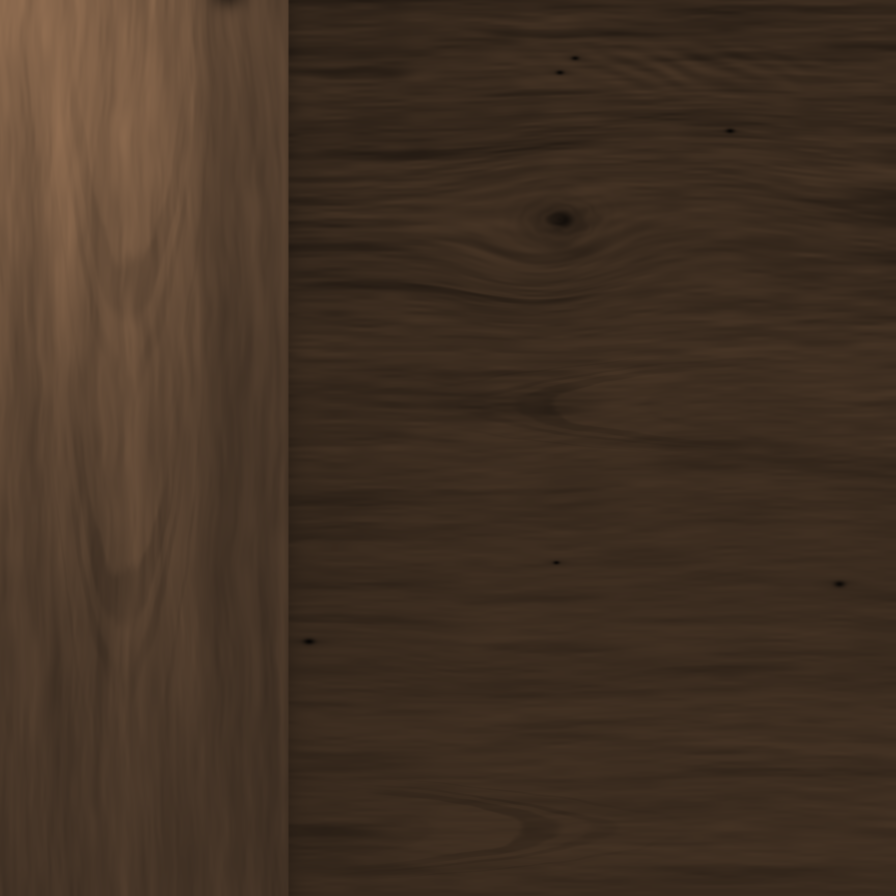
Write a Shadertoy shader that draws this texture.

```glsl
const float SEAM = 0.322;
const vec3 DARK_TINT = vec3(1.0, 0.745, 0.53);
const vec3 LIGHT_TINT = vec3(1.0, 0.757, 0.56);
const float BOARD_LEVEL = 0.224;
const float BOARD_GRAIN = 1.8;
const float POST_LOW = 0.287;
const float POST_HIGH = 0.425;
const float POST_GRAIN = 1.7;
const vec2 KNOT = vec2(0.625, 0.755);
const vec2 POST_KNOT = vec2(0.255, 1.005);
const int PIT_COUNT = 6;
// Small pits: centre and radius
const vec3 PITS[PIT_COUNT] = vec3[](
    vec3(0.621, 0.372, 0.0025), vec3(0.937, 0.348, 0.0042),
    vec3(0.345, 0.284, 0.0042), vec3(0.815, 0.854, 0.0034),
    vec3(0.642, 0.935, 0.0030), vec3(0.625, 0.919, 0.0030));

float hash(vec2 p) {
    return fract(sin(dot(p, vec2(127.1, 311.7))) * 43758.5453);
}

float noise(vec2 p) {
    vec2 i = floor(p), f = fract(p);
    f = f * f * (3.0 - 2.0 * f);
    return mix(mix(hash(i), hash(i + vec2(1, 0)), f.x),
               mix(hash(i + vec2(0, 1)), hash(i + vec2(1, 1)), f.x), f.y);
}

float fbm(vec2 p) {
    float sum = 0.0, weight = 0.5;
    for (int i = 0; i < 4; i++) {
        sum += weight * noise(p);
        p = p * 2.03 + 17.3;
        weight *= 0.5;
    }
    return sum;
}

// Soft elliptical falloff
float spot(vec2 p, vec2 centre, vec2 radius) {
    vec2 d = (p - centre) / radius;
    return exp(-dot(d, d));
}

// Curved growth lines: p.x runs along the axis, p.y across it
float arches(vec2 p, float curve, float count) {
    float level = p.x - curve * p.y * p.y + 0.06 * fbm(p * vec2(14.0, 40.0));
    return smoothstep(0.35, 0.85, noise(vec2(level * count, 3.7))) - 0.35;
}

float boardShade(vec2 p) {
    // Grain spreads around the knot and rises beyond it
    vec2 d = p - KNOT;
    float v = p.y - 0.6 * d.y * spot(p, KNOT, vec2(0.10, 0.065));
    v -= 0.022 * spot(p, vec2(0.80, 0.78), vec2(0.13, 0.10));
    v += 0.016 * spot(p, vec2(0.59, 0.69), vec2(0.09, 0.06));
    v += 0.018 * (fbm(p * vec2(3.5, 7.0)) - 0.5);

    float bands = fbm(vec2(p.x * 1.7, v * 20.0)) - 0.47;
    float fibre = noise(vec2(p.x * 11.0, v * 140.0)) - 0.5;
    float fine = noise(vec2(p.x * 32.0, v * 270.0)) - 0.5;
    float streak = smoothstep(0.62, 0.95, noise(vec2(p.x * 5.0, v * 75.0)));
    float busy = BOARD_GRAIN * mix(0.55, 1.0, smoothstep(0.35, 0.75, p.y));

    float shade = BOARD_LEVEL + 0.012 * smoothstep(0.33, 0.65, p.x);
    shade -= 0.014 * smoothstep(0.7, 1.0, p.y);
    shade += 0.062 * bands + busy * (0.024 * fibre + 0.022 * fine - 0.024 * streak);

    // Pointed figures in the middle, at the foot and near the top
    shade -= 0.05 * arches(p - vec2(0.58, 0.548), 110.0, 42.0)
           * spot(p, vec2(0.68, 0.548), vec2(0.13, 0.036));
    shade -= 0.05 * arches(vec2(0.62 - p.x, p.y - 0.075), 110.0, 42.0)
           * spot(p, vec2(0.53, 0.075), vec2(0.14, 0.038));
    shade -= 0.055 * spot(p, vec2(0.375, 0.073), vec2(0.06, 0.008));
    float ripple = sin(300.0 * (p.y + 0.45 * p.x) + 3.0 * noise(p * 22.0));
    shade += 0.026 * ripple * spot(p, vec2(0.76, 0.925), vec2(0.12, 0.022));

    // Main knot with rings and a dark heart
    float radius = length(d * vec2(0.75, 1.2)) + 0.008 * noise(p * 90.0);
    shade += 0.014 * sin(radius * 480.0) * exp(-radius * radius / 0.0015);
    shade -= 0.055 * spot(p, KNOT, vec2(0.036, 0.020));
    shade -= 0.12 * spot(p, KNOT + vec2(0.002, 0.0), vec2(0.014, 0.009));
    shade -= 0.035 * spot(p, KNOT - vec2(-0.006, 0.033), vec2(0.024, 0.008));

    for (int i = 0; i < PIT_COUNT; i++) {
        float size = PITS[i].z;
        shade -= 0.15 * spot(p, PITS[i].xy, vec2(1.4, 0.8) * size);
        shade -= 0.03 * spot(p, PITS[i].xy, vec2(5.0, 1.3) * size);
    }
    return shade;
}

float postShade(vec2 p) {
    float u = p.x + 0.028 * (fbm(p * vec2(9.0, 5.0)) - 0.5);
    u += 0.025 * spot(p, POST_KNOT, vec2(0.055, 0.10));
    float bands = fbm(vec2(u * 28.0, p.y * 2.5)) - 0.47;
    float fibre = noise(vec2(u * 120.0, p.y * 8.0)) - 0.5;
    float fine = noise(vec2(u * 250.0, p.y * 26.0)) - 0.5;

    // Light falls from the upper left
    float shade = mix(POST_LOW, POST_HIGH, smoothstep(0.05, 1.05, p.y));
    shade += 0.10 * spot(p, vec2(0.03, 1.03), vec2(0.16, 0.32));
    shade += 0.04 * (1.0 - smoothstep(0.0, 0.025, p.x)) * p.y;
    shade -= (0.022 + 0.065 * p.y) * smoothstep(0.16, 0.28, p.x);
    shade *= 1.0 + 0.34 * bands + POST_GRAIN * (0.07 * fibre + 0.05 * fine);

    // Downward points above, looser figure below
    shade -= 0.06 * arches(vec2(p.y - 0.64, p.x - 0.145), 55.0, 26.0)
           * spot(p, vec2(0.145, 0.77), vec2(0.06, 0.17));
    shade -= 0.055 * arches(vec2(p.y - 0.30, p.x - 0.14), 60.0, 28.0)
           * spot(p, vec2(0.14, 0.39), vec2(0.06, 0.13));
    shade -= 0.035 * spot(p, vec2(0.055 + 0.08 * (0.3 - p.y), 0.28), vec2(0.016, 0.20));
    shade -= 0.17 * spot(p, POST_KNOT, vec2(0.018, 0.014));
    return shade + 0.022 * spot(p, vec2(0.316, p.y), vec2(0.004, 1.0));
}

void mainImage(out vec4 fragColor, in vec2 fragCoord) {
    vec2 p = fragCoord / iResolution.xy;
    float edge = max(0.0015, 1.0 / iResolution.x);
    float onBoard = smoothstep(SEAM - edge, SEAM + edge, p.x);
    vec3 post = postShade(p) * LIGHT_TINT;
    vec3 board = boardShade(p) * DARK_TINT;
    // Shadow where the board meets the post
    board *= 1.0 - 0.16 * exp(-max(p.x - SEAM, 0.0) / 0.012);
    fragColor = vec4(clamp(mix(post, board, onBoard), 0.0, 1.0), 1.0);
}
```
